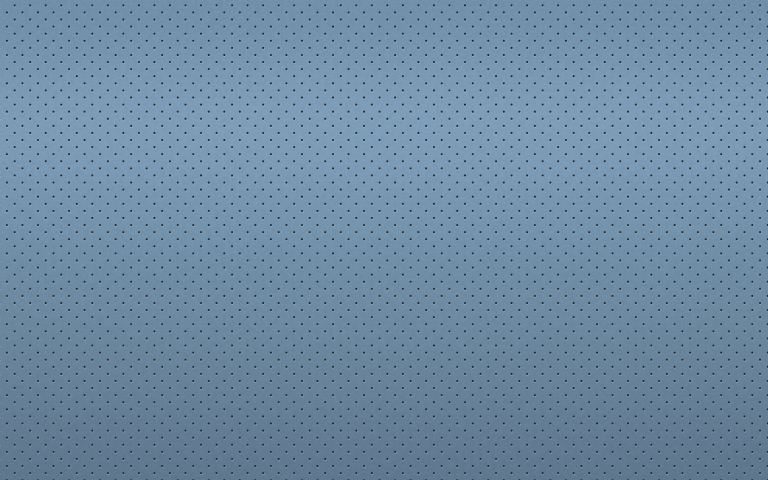
Give the GLSL for this texture, as a Shadertoy shader.

```glsl
const vec2 PITCH = vec2(0.03235, 0.02953);   // spacing of holes in one lattice
const vec2 ANCHOR = vec2(0.0306, 0.9888);    // centre of the top left hole
const float HOLE_RADIUS = 0.0021;
const float RIM_RADIUS = 0.0026;
const vec2 RIM_SHIFT = vec2(0.0004, -0.0014);
const float RIM_STRENGTH = 0.42;
const float GRAIN_SCALE = 240.0;
const float GRAIN_STRENGTH = 0.045;
const float SIDE_SHADE = 0.015;
const float GLOW_HEIGHT = 0.75;              // height of the brightest band

const vec3 BOTTOM_COLOR = vec3(0.367, 0.460, 0.548);
const vec3 MIDDLE_COLOR = vec3(0.443, 0.563, 0.658);
const vec3 GLOW_COLOR = vec3(0.490, 0.617, 0.726);
const vec3 TOP_COLOR = vec3(0.446, 0.567, 0.665);
const vec3 HOLE_COLOR = vec3(0.130, 0.155, 0.180);
const vec3 RIM_COLOR = vec3(0.680, 0.780, 0.850);

float hash(vec2 p) {
    return fract(sin(dot(p, vec2(127.1, 311.7))) * 43758.5453);
}

float valueNoise(vec2 p) {
    vec2 cell = floor(p);
    vec2 f = fract(p);
    f = f * f * (3.0 - 2.0 * f);
    float low = mix(hash(cell), hash(cell + vec2(1.0, 0.0)), f.x);
    float high = mix(hash(cell + vec2(0.0, 1.0)), hash(cell + 1.0), f.x);
    return mix(low, high, f.y);
}

// Offset from the nearest centre of a rectangular lattice
vec2 latticeOffset(vec2 p) {
    return (fract(p / PITCH + 0.5) - 0.5) * PITCH;
}

// Offset from the nearest hole of the two interleaved lattices
vec2 holeOffset(vec2 p) {
    vec2 a = latticeOffset(p - ANCHOR);
    vec2 b = latticeOffset(p - ANCHOR - 0.5 * PITCH);
    return dot(a, a) < dot(b, b) ? a : b;
}

float disc(vec2 offset, float radius, float pixel) {
    return clamp(0.5 + (radius - length(offset)) / pixel, 0.0, 1.0);
}

// Vertical sheen, slightly dimmer toward the sides
vec3 sheen(vec2 uv) {
    vec3 color = mix(BOTTOM_COLOR, MIDDLE_COLOR, smoothstep(-0.15, 0.55, uv.y));
    color = mix(color, GLOW_COLOR, smoothstep(0.40, GLOW_HEIGHT, uv.y));
    color = mix(color, TOP_COLOR, smoothstep(GLOW_HEIGHT, 1.0, uv.y));
    float side = 2.0 * uv.x - 1.0;
    return color * (1.0 - SIDE_SHADE * side * side);
}

void mainImage(out vec4 fragColor, in vec2 fragCoord) {
    vec2 uv = fragCoord / iResolution.xy;
    vec2 p = fragCoord / iResolution.y;
    float pixel = 1.0 / iResolution.y;

    // Grained surface
    float grain = valueNoise(p * GRAIN_SCALE) - 0.5;
    vec3 color = sheen(uv) * (1.0 + GRAIN_STRENGTH * grain);

    // Lit lower rim, then the dark hole
    vec2 offset = holeOffset(p);
    color = mix(color, RIM_COLOR, RIM_STRENGTH * disc(offset - RIM_SHIFT, RIM_RADIUS, pixel));
    color = mix(color, HOLE_COLOR, disc(offset, HOLE_RADIUS, pixel));

    fragColor = vec4(color, 1.0);
}
```
